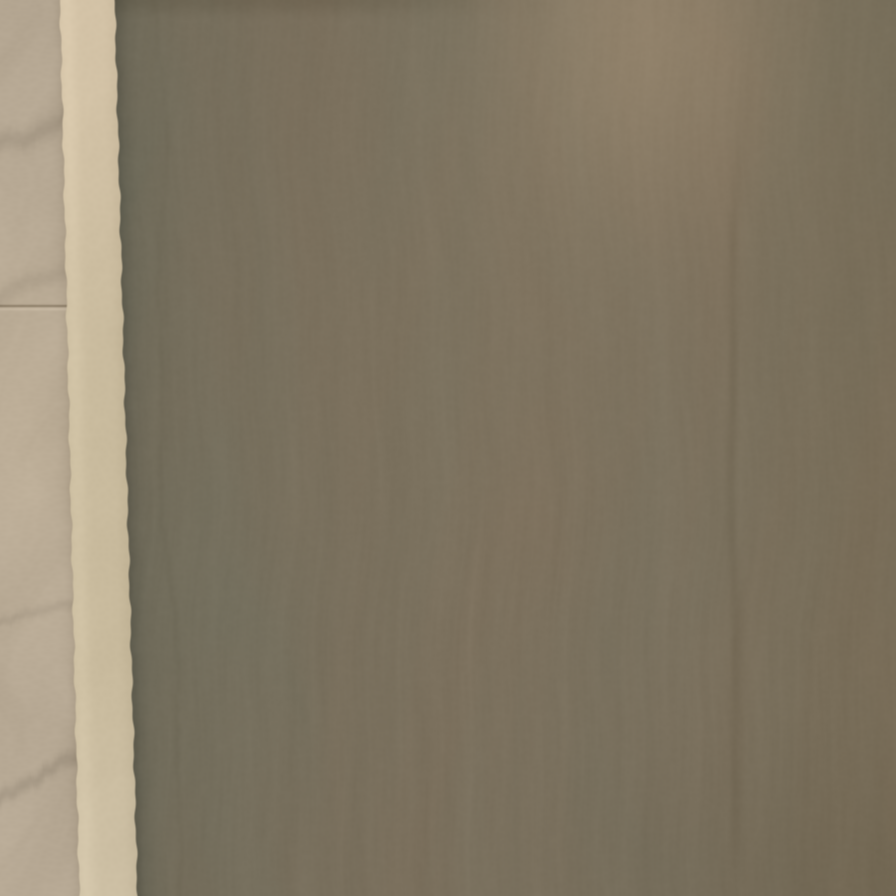
Write a Shadertoy shader that draws this texture.

```glsl
// A brushed taupe panel beside a pale, slightly leaning trim and a veined stone wall.
// Soft edge masks join the three materials; layered sines make the streaks and veins,
// and stretched cellular noise adds the mottling and fine grain.

const vec3 PANEL = vec3(0.480, 0.440, 0.367);
const vec3 TRIM = vec3(0.785, 0.730, 0.615);
const vec3 STONE = vec3(0.715, 0.660, 0.580);

vec2 hash2(vec2 p) {
    vec3 q = fract(vec3(p.xyx) * vec3(0.1031, 0.1030, 0.0973));
    q += dot(q, q.yzx + 33.33);
    return fract((q.xx + q.yz) * q.zy);
}

// Distance to the nearest scattered point, centred around zero.
float cellular(vec2 p) {
    vec2 cell = floor(p);
    vec2 local = fract(p);
    float nearest = 2.0;
    for (int y = -1; y <= 1; y++) {
        for (int x = -1; x <= 1; x++) {
            vec2 offset = vec2(x, y);
            vec2 delta = offset + hash2(cell + offset) - local;
            nearest = min(nearest, dot(delta, delta));
        }
    }
    return sqrt(nearest) - 0.45;
}

// Warped sine octaves, roughly -1 to 1.
float layeredSines(vec2 p, float seed) {
    float sum = 0.0;
    float weight = 0.5;
    for (int i = 0; i < 5; i++) {
        p += 0.6 * sin(p.yx * 1.3 + seed);
        sum += weight * sin(p.x + seed) * cos(p.y - seed * 0.7);
        p = mat2(1.5, 0.9, -0.9, 1.5) * p;
        weight *= 0.58;
        seed += 1.7;
    }
    return sum;
}

float glow(vec2 p, vec2 center, vec2 size) {
    vec2 d = (p - center) / size;
    return exp(-dot(d, d));
}

float line(float d, float width) {
    return exp(-d * d / (width * width));
}

float rightOf(float x, float edge, float softness) {
    return smoothstep(-softness, softness, x - edge);
}

// Stone wall with drifting veins and one horizontal joint.
vec3 stoneColor(vec2 p) {
    float cloud = layeredSines(p * vec2(26.0, 17.0), 2.1);
    float grain = cellular(p * vec2(95.0, 180.0));
    float bend = 0.012 * layeredSines(vec2(p.x * 45.0, p.y * 9.0), 4.3);
    float veins = 0.75 * line(p.y - 0.835 - 0.4 * p.x - bend, 0.012)
                + 0.50 * line(p.y - 0.665 - 0.5 * p.x - bend, 0.010)
                + 0.55 * line(p.y - 0.313 - 0.1 * p.x - bend, 0.006)
                + 0.90 * line(p.y - 0.105 - 0.6 * p.x - bend, 0.009);
    vec3 color = STONE + 0.022 * cloud + 0.012 * grain;
    color += vec3(0.025, 0.022, 0.014) * glow(p, vec2(0.03, 0.52), vec2(0.08, 0.22));
    color -= vec3(0.075, 0.072, 0.066) * veins;
    color -= 0.15 * line(p.y - 0.6585, 0.0016);
    return color + 0.045 * line(p.y - 0.655, 0.0018);
}

// Pale trim; across runs from 0 on its left side to 1 on its right.
vec3 trimColor(vec2 p, float across) {
    vec3 color = TRIM + vec3(0.045, 0.035, 0.040) * smoothstep(0.5, 1.0, p.y);
    color += vec3(0.020, 0.022, 0.030) * smoothstep(0.3, 0.0, p.y);
    color += 0.030 * line(across - 0.12, 0.16) - 0.025 * line(across - 1.0, 0.14);
    return color + 0.008 * layeredSines(p * 23.0, 0.6) + 0.010 * cellular(p * 130.0);
}

// Panel with broad tints, a lamp glow near the top and vertical brushing.
vec3 panelColor(vec2 p, float edge) {
    float inset = p.x - edge;
    vec3 color = PANEL;
    color += vec3(0.075, 0.062, 0.048) * glow(p, vec2(0.72, 0.97), vec2(0.16, 0.20));
    color += vec3(0.014, 0.010, 0.006) * glow(p, vec2(0.60, 0.68), vec2(0.30, 0.40));
    color -= vec3(0.038, 0.016, 0.010) * exp(-inset * 7.0);
    color -= vec3(0.012, 0.012, 0.018) * smoothstep(0.72, 1.0, p.x);
    color -= 0.018 * smoothstep(0.25, 0.0, p.y) * smoothstep(0.5, 0.9, p.x);
    color += vec3(0.009, -0.002, -0.004) * layeredSines(p * vec2(13.0, 4.0), 1.2);

    float sway = 0.006 * sin(p.y * 9.0) + 0.003 * sin(p.y * 23.0 + 1.0);
    float streaks = layeredSines(vec2((p.x + sway) * 75.0, p.y * 3.0), 3.4);
    float fibres = cellular(vec2((p.x + sway) * 115.0, p.y * 11.0));
    float streakAmount = mix(0.011, 0.005, smoothstep(0.3, 0.8, p.y));
    color += streakAmount * streaks + 0.009 * fibres;
    color += 0.006 * cellular(p * vec2(65.0, 95.0)) + 0.006 * cellular(p * 180.0);

    // Long seams, the contact shadow and the darker upper border.
    float seamRange = smoothstep(0.0, 0.15, p.y) * smoothstep(0.92, 0.7, p.y);
    color -= 0.024 * seamRange * line(p.x - 0.819 - 0.4 * sway, 0.006);
    color -= 0.018 * line(inset - 0.045 - sway, 0.004) * (0.6 + 0.4 * streaks);
    color -= vec3(0.085, 0.078, 0.065) * exp(-inset * 95.0);
    return color - 0.035 * smoothstep(0.975, 1.0, p.y) * smoothstep(0.65, 0.35, p.x);
}

void mainImage(out vec4 fragColor, in vec2 fragCoord) {
    vec2 p = fragCoord / iResolution.xy;
    float softness = max(0.0016, 0.8 / iResolution.x);
    float wobble = 0.0008 * sin(p.y * 95.0) + 0.0005 * sin(p.y * 231.0);
    float trimLeft = mix(0.0885, 0.067, p.y) + wobble;
    float trimRight = mix(0.1535, 0.128, p.y) - wobble;
    float across = (p.x - trimLeft) / (trimRight - trimLeft);

    vec3 stone = stoneColor(p) - 0.05 * exp(-max(trimLeft - p.x, 0.0) * 180.0);
    vec3 color = mix(stone, trimColor(p, across), rightOf(p.x, trimLeft, softness));
    vec3 panel = panelColor(vec2(max(p.x, trimRight), p.y), trimRight);
    color = mix(color, panel, rightOf(p.x, trimRight, softness));
    fragColor = vec4(clamp(color, 0.0, 1.0), 1.0);
}
```
